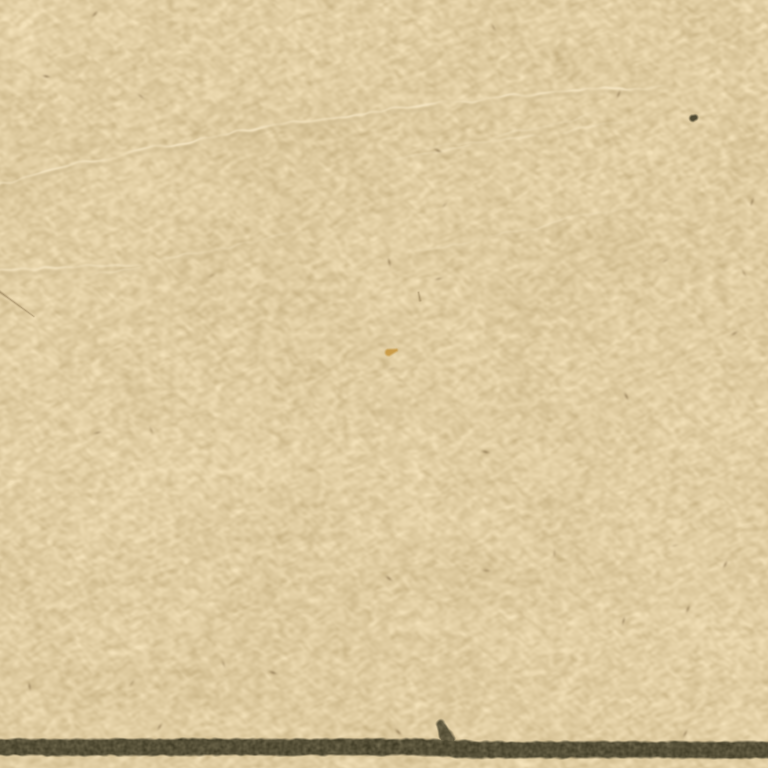
Give the GLSL for this texture, as a Shadertoy shader.

```glsl
// Aged cream paper with a mottled fibre grain, pale creases, a few specks
// and a rough printed rule near the lower edge. The grain is layered gradient
// noise; creases, marks and the rule are soft distance functions over it.

const vec3 PAPER_SHADE = vec3(0.815, 0.733, 0.555);
const vec3 PAPER_LIGHT = vec3(0.935, 0.862, 0.700);
const vec3 CREASE_LIGHT = vec3(0.965, 0.905, 0.770);
const vec3 INK = vec3(0.285, 0.265, 0.175);
const vec3 INK_WORN = vec3(0.47, 0.44, 0.33);
const vec3 SPECK = vec3(0.56, 0.47, 0.32);
const vec3 OCHRE = vec3(0.78, 0.57, 0.20);

const float GRAIN_SCALE = 62.0;     // grain cells across the canvas
const float GRAIN_CONTRAST = 0.95;
const float FIBRE_TILT = 0.45;      // radians
const float RULE_HALF_WIDTH = 0.0108;
const float SOFTNESS = 0.0022;      // edge blur
const float SPECK_CELLS = 13.0;
const float SPECK_CHANCE = 0.22;

vec2 hash2(vec2 cell) {
    uvec2 q = uvec2(ivec2(cell) + 4096) * uvec2(1597334673u, 3812015801u);
    uint n = (q.x ^ q.y) * 1597334673u;
    n = (n ^ (n >> 15)) * 2246822519u;
    n ^= n >> 13;
    return vec2(n & 65535u, n >> 16) / 65535.0;
}

float corner(vec2 cell, vec2 offset) {
    return dot(hash2(cell) * 2.0 - 1.0, offset);
}

float gradientNoise(vec2 p) {
    vec2 i = floor(p), f = p - i;
    vec2 u = f * f * f * (f * (f * 6.0 - 15.0) + 10.0);
    vec2 e = vec2(1.0, 0.0);
    return mix(mix(corner(i, f), corner(i + e, f - e), u.x),
               mix(corner(i + e.yx, f - e.yx), corner(i + 1.0, f - 1.0), u.x), u.y);
}

mat2 rotation(float a) {
    return mat2(cos(a), -sin(a), sin(a), cos(a));
}

// Coverage of a soft line from a to b whose radius runs from ra to rb
float stroke(vec2 p, vec2 a, vec2 b, float ra, float rb) {
    vec2 ab = b - a;
    float t = clamp(dot(p - a, ab) / dot(ab, ab), 0.0, 1.0);
    float d = length(p - a - ab * t) - mix(ra, rb, t);
    return 1.0 - smoothstep(-SOFTNESS, SOFTNESS, d);
}

// Mottled grain: two octaves, tilted fibres both ways, and broad clouding
float paperGrain(vec2 p) {
    vec2 q = p + 0.004 * vec2(gradientNoise(p * 45.0), gradientNoise(p * 45.0 + 71.0));
    vec2 along = rotation(FIBRE_TILT) * q * GRAIN_SCALE;
    vec2 across = rotation(-FIBRE_TILT * 1.6) * q * GRAIN_SCALE;
    float g = 0.50 * gradientNoise(q * GRAIN_SCALE * vec2(0.85, 1.1));
    g += 0.55 * gradientNoise(q * GRAIN_SCALE * vec2(1.7, 2.1) + 19.0);
    g += 0.50 * gradientNoise(along * vec2(0.8, 2.2) + 37.0);
    g += 0.40 * gradientNoise(across * vec2(0.8, 2.3) + 53.0);
    g += 0.30 * gradientNoise(p * 14.0 + 5.0) + 0.22 * gradientNoise(p * 4.0 + 9.0);
    return g * GRAIN_CONTRAST;
}

// Broken ridge along a parabola: x is the lit side, y the shaded side
vec2 crease(vec2 p, vec3 curve, float x0, float x1, float seed) {
    float wobble = 0.007 * gradientNoise(vec2(p.x * 17.0, seed))
                 + 0.005 * gradientNoise(vec2(p.x * 48.0, seed + 8.0));
    float d = p.y - curve.x - p.x * (curve.y + p.x * curve.z) - wobble;
    float ends = smoothstep(x0 - 0.03, x0 + 0.03, p.x) * (1.0 - smoothstep(x1 - 0.06, x1 + 0.03, p.x));
    float broken = smoothstep(-0.4, 0.25, gradientNoise(vec2(p.x * 23.0, seed + 3.5)));
    vec2 s = vec2(d, d + 0.0048) / vec2(0.0021, 0.0032);
    return exp(-s * s) * ends * broken;
}

// Faint flecks scattered one per cell
float scatteredSpecks(vec2 p) {
    vec2 cell = floor(p * SPECK_CELLS);
    vec2 pick = hash2(cell + 200.0);
    vec2 centre = (cell + 0.2 + 0.6 * hash2(cell + 400.0)) / SPECK_CELLS;
    vec2 q = rotation(pick.y * 6.283) * (p - centre) / vec2(0.0045, 0.0022);
    return step(pick.x, SPECK_CHANCE) * exp(-dot(q, q)) * (0.2 + 0.4 * pick.y);
}

void mainImage(out vec4 fragColor, in vec2 fragCoord) {
    vec2 p = fragCoord / iResolution.y;

    // Paper
    vec3 color = mix(PAPER_SHADE, PAPER_LIGHT, clamp(0.52 + paperGrain(p), -0.2, 1.15));

    // Creases: one long, one short, and faint ones between
    vec2 fold = crease(p, vec3(0.762, 0.25, -0.12), -0.1, 0.86, 2.5);
    fold = max(fold, 0.85 * crease(p, vec3(0.650, 0.02, 0.0), -0.1, 0.20, 14.5));
    for (float k = 0.0; k < 4.0; k++) {
        vec2 r = hash2(vec2(k, 31.0));
        vec3 curve = vec3(0.56 + 0.055 * k, 0.12 + 0.14 * r.y, 0.0);
        fold = max(fold, 0.45 * crease(p, curve, r.x * 0.6, r.x * 0.6 + 0.28, 30.5 + 9.0 * k));
    }
    color = mix(color, PAPER_SHADE * 0.96, 0.45 * fold.y);
    color = mix(color, CREASE_LIGHT, 0.75 * fold.x);

    // Specks, hair and ochre fleck
    color = mix(color, SPECK, scatteredSpecks(p));
    color = mix(color, SPECK, 0.75 * stroke(p, vec2(-0.01, 0.627), vec2(0.044, 0.588), 0.0012, 0.0002));
    color = mix(color, SPECK, 0.6 * stroke(p, vec2(0.545, 0.619), vec2(0.547, 0.609), 0.0008, 0.0012));
    color = mix(color, OCHRE, 0.8 * stroke(p, vec2(0.506, 0.541), vec2(0.516, 0.544), 0.0045, 0.0018));
    color = mix(color, INK, 0.95 * stroke(p, vec2(0.902, 0.846), vec2(0.905, 0.847), 0.0042, 0.0036));

    // Printed rule with rough edges, a slight step and a blot on top
    float ruleY = mix(0.0272, 0.0235, smoothstep(0.55, 0.63, p.x));
    float rough = 0.0022 * gradientNoise(p * 95.0) + 0.0015 * gradientNoise(p * 30.0);
    float rule = 1.0 - smoothstep(-SOFTNESS, SOFTNESS, abs(p.y - ruleY) - RULE_HALF_WIDTH + rough);
    float blot = stroke(p + rough, vec2(0.574, 0.057), vec2(0.583, 0.036), 0.0055, 0.0095);
    float wear = 0.28 + 0.6 * gradientNoise(p * 120.0) + 0.5 * gradientNoise(p * 210.0);
    color = mix(color, mix(INK, INK_WORN, clamp(wear, -0.4, 1.0)), max(rule, 0.92 * blot));

    fragColor = vec4(color, 1.0);
}
```
